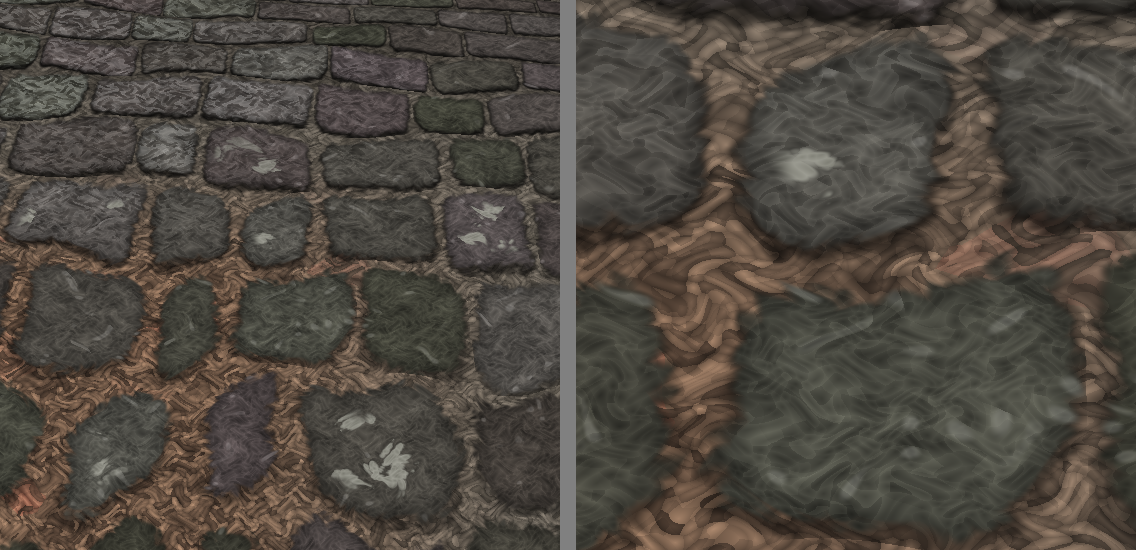
Left: the whole. Right: its middle third, enlarged.
A WebGL 2 fragment shader for this texture:

```glsl
#version 300 es
precision highp float;
// Worn cobblestones receding upwards, set in rusty gravel joints.
// Logarithmic rows of jittered rounded boxes give the perspective;
// layered cellular noise gives stone grain, pale stains and gravel.
uniform vec2 u_resolution;
out vec4 fragColor;

float hash(vec2 p) {
  vec3 q = fract(vec3(p.xyx) * 0.1031);
  q += dot(q, q.yzx + 33.33);
  return fract((q.x + q.y) * q.z);
}

// x: distance to the nearest cell point, y: random value of that cell
vec2 cells(vec2 p) {
  vec2 base = floor(p), best = vec2(9.0, 0.0);
  for (int y = -1; y <= 1; y++)
    for (int x = -1; x <= 1; x++) {
      vec2 id = base + vec2(x, y);
      vec2 point = id + vec2(hash(id), hash(id + 57.3));
      float d = length(point - p);
      if (d < best.x) best = vec2(d, hash(id + 113.7));
    }
  return best;
}

float roundBox(vec2 p, vec2 halfSize, float radius) {
  vec2 q = abs(p) - halfSize + radius;
  return length(max(q, 0.0)) + min(max(q.x, q.y), 0.0) - radius;
}

float jointAt(float i, float row) {
  return i + 0.5 * (hash(vec2(i, row) + 40.0) - 0.5);
}

void main() {
  vec2 p = gl_FragCoord.xy / u_resolution.y;
  float near = 1.0 - p.y;

  // Texture space, flattened towards the horizon
  vec2 q = vec2(p.x, p.y * (1.6 - 0.5 * near)) + 3.0;
  q += 0.006 * sin(q.yx * 47.0 + 2.0 * sin(q * 31.0));
  vec2 broad = cells(q * 13.0);
  vec2 medium = cells(q * 38.0 + 0.7 * sin(q.yx * 60.0));
  vec2 fine = cells(q * 105.0 + 0.6 * sin(q.yx * 170.0));
  float grain = 0.35 * broad.x + 0.35 * medium.x + 0.45 * fine.x - 0.52;

  // Rows shrink with distance and slope a little
  float depth = near - 0.06 * (p.x - 0.3) * (1.0 - near);
  float rowHeight = 0.035 + 0.28 * depth;
  float stoneWidth = 0.15 + 0.11 * near;
  float v = log(1.0 + 8.0 * depth) / 0.28 + 0.35;
  v += 0.09 * sin(p.x * 9.0 + v * 1.3) + 0.05 * sin(p.x * 21.0 - v * 2.1);
  float row = floor(v);
  float u = (p.x - 0.6) / stoneWidth + 7.0 * hash(vec2(row, 5.0)) + 20.0;

  // Find the stone between two jittered joints
  float i = floor(u);
  if (u < jointAt(i, row)) i -= 1.0;
  else if (u > jointAt(i + 1.0, row)) i += 1.0;
  float left = jointAt(i, row), right = jointAt(i + 1.0, row);
  vec2 id = vec2(i, row);
  float rndA = hash(id + 3.1), rndB = hash(id + 17.9), rndC = hash(id + 71.3);

  // Stone outline with worn corners
  float gravelZone = smoothstep(0.25, 0.55, near) * smoothstep(1.0, 0.35, p.x);
  vec2 d = vec2((u - 0.5 * (left + right)) * stoneWidth, (fract(v) - 0.5) * rowHeight);
  d.y += 0.14 * (rndB - 0.5) * d.x;
  d.x += 0.2 * (rndC - 0.5) * d.y;
  d += rowHeight * 0.035 * sin(p.yx * vec2(38.0, 31.0) + rndA * 6.3);
  float gap = rowHeight * (0.045 + 0.07 * rndA + 0.035 * gravelZone);
  vec2 halfSize = 0.5 * vec2((right - left) * stoneWidth, rowHeight) - gap;
  float radius = min(rowHeight * (0.12 + 0.16 * rndB), 0.9 * min(halfSize.x, halfSize.y));
  float rough = rowHeight * 0.09 * (medium.x - 0.45);
  float dist = roundBox(d, halfSize, radius) + rough;
  float below = roundBox(d - vec2(0.0, 0.05 * rowHeight), halfSize, radius) + rough;
  float soft = 0.0025 + 0.018 * rowHeight;
  float stoneMask = smoothstep(soft, -soft, dist);

  // Stone colour: grey with plum or olive casts and grainy mottling
  vec3 stone = mix(vec3(0.255, 0.245, 0.225), vec3(0.325, 0.315, 0.31), rndC);
  stone += mix(vec3(0.012, -0.012, 0.0), vec3(-0.008, 0.006, -0.018), rndB);
  stone *= 1.0 + 0.75 * grain + 0.22 * (fine.y - 0.5) + 0.16 * (medium.y - 0.5);
  stone *= 1.0 - 0.22 * smoothstep(-0.12 * rowHeight, 0.0, dist);
  stone += 0.13 * smoothstep(0.86, 0.95, medium.y) * smoothstep(0.4, 0.15, medium.x);

  // Damp sheen glitters on the distant left
  float sheen = smoothstep(0.55, 0.1, near) * smoothstep(0.9, 0.1, p.x);
  float glint = smoothstep(0.3, 0.75, 0.6 * fine.y + 0.5 * medium.x);
  stone += vec3(0.20, 0.21, 0.215) * sheen * glint * (0.25 + 0.75 * rndC);

  // Pale branching stains on some stones
  float stain = broad.x + 0.5 * (medium.x - 0.45) + 0.15 * (fine.x - 0.45);
  float stained = step(0.6, rndA) * smoothstep(0.15, 0.35, near) * step(0.45, broad.y);
  stained *= smoothstep(-0.1, -0.22, dist / rowHeight);
  stone = mix(stone, vec3(0.64, 0.64, 0.60) + 0.3 * grain,
              0.9 * stained * smoothstep(0.36, 0.2, stain));

  // Gravel: crumbs of mixed browns, greyer away from the rusty zone
  vec2 crumb = cells(q * 78.0 + 0.9 * sin(q.yx * 115.0));
  vec3 rust = mix(vec3(0.27, 0.21, 0.17), vec3(0.57, 0.45, 0.36), crumb.y);
  vec3 dust = mix(vec3(0.29, 0.27, 0.24), vec3(0.45, 0.42, 0.38), crumb.y);
  vec3 gravel = mix(dust, rust, gravelZone);
  gravel *= 1.2 - 0.5 * crumb.x + 0.25 * (fine.y - 0.5);
  gravel.r += 0.1 * gravelZone * smoothstep(0.85, 1.0, broad.y) * crumb.y;

  // Shadow under each stone, deepest in the narrow far joints
  float shadow = smoothstep(0.07 * rowHeight, -0.02 * rowHeight, below);
  gravel *= 1.0 - shadow * mix(0.8, 0.35, smoothstep(0.1, 0.8, near));
  gravel *= mix(0.72, 1.0, smoothstep(0.0, 0.35, near));

  fragColor = vec4(clamp(mix(gravel, stone, stoneMask), 0.0, 1.0), 1.0);
}
```
